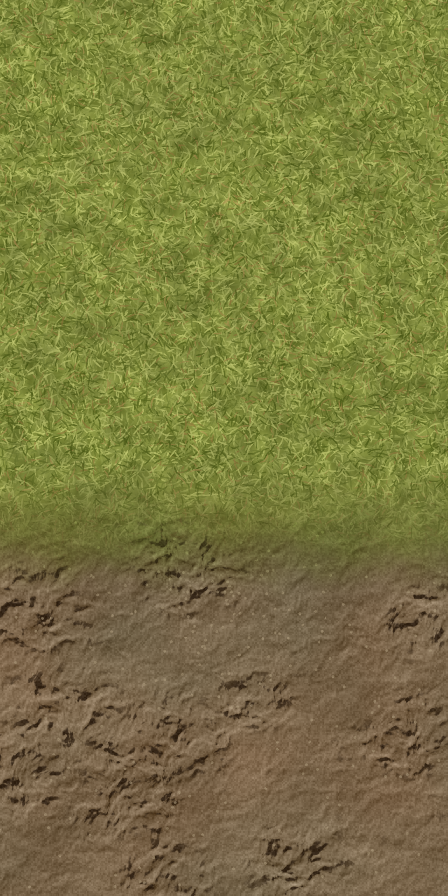
Reproduce this texture procedurally as a Shadertoy shader.

```glsl
// Sunlit meadow grass fading downward into rough, clodded brown mud.

const float TAU = 6.2831853;
const int BLADE_LAYERS = 11;
const int ROUGH_COUNT = 11;

// Rough, broken spots of the mud: centre xy and radius
const vec3 ROUGH_SPOTS[ROUGH_COUNT] = vec3[](
    vec3(0.08, 0.65, 0.10), vec3(0.97, 0.62, 0.09), vec3(0.13, 0.41, 0.11),
    vec3(0.29, 0.25, 0.12), vec3(0.91, 0.34, 0.10), vec3(0.39, 0.34, 0.09),
    vec3(0.36, 0.03, 0.10), vec3(0.66, 0.08, 0.09), vec3(0.40, 0.73, 0.11),
    vec3(0.05, 0.28, 0.10), vec3(0.57, 0.44, 0.07));

vec3 hash3(vec2 p) {
    vec3 q = fract(p.xyx * vec3(0.1031, 0.1030, 0.0973));
    q += dot(q, q.yxz + 33.33);
    return fract((q.xxy + q.yzz) * q.zyx);
}

mat2 rotation(float a) {
    float c = cos(a), s = sin(a);
    return mat2(c, -s, s, c);
}

// Layered, rotated sines, about -1 to 1
float waves(vec2 p) {
    float sum = 0.0, amp = 0.5;
    for (int i = 0; i < 5; i++) {
        p = rotation(1.1) * p * 1.6 + 2.7;
        sum += amp * sin(p.x + 1.5 * sin(p.y));
        amp *= 0.65;
    }
    return sum;
}

// Cellular noise: distance to the nearest point, and that cell's random value
vec2 cellular(vec2 p) {
    vec2 cell = floor(p), best = vec2(8.0, 0.0);
    for (int y = -1; y <= 1; y++)
    for (int x = -1; x <= 1; x++) {
        vec2 id = cell + vec2(x, y);
        vec3 r = hash3(id);
        float d = length(id + r.xy - p);
        if (d < best.x) best = vec2(d, r.z);
    }
    return best;
}

// Clods at several sizes, flattened a little and bent by sines
float mudHeight(vec2 p) {
    vec2 q = p + 0.016 * vec2(waves(p * 16.0), waves(p * 16.0 + 9.0));
    float height = 0.0, amp = 0.5, freq = 13.0;
    for (int i = 0; i < 4; i++) {
        height -= amp * cellular(q * vec2(0.8, 1.25) * freq + float(i) * 17.0).x;
        q = rotation(0.4) * q;
        freq *= 2.0;
        amp *= 0.6;
    }
    return height;
}

float roughness(vec2 p) {
    float rough = 0.0;
    for (int i = 0; i < ROUGH_COUNT; i++) {
        vec2 d = (p - ROUGH_SPOTS[i].xy) / ROUGH_SPOTS[i].z;
        rough = max(rough, exp(-dot(d * vec2(0.8, 1.1), d)));
    }
    return rough;
}

vec3 mudColor(vec2 p, float px) {
    float rough = clamp(roughness(p) + 0.25 * waves(p * 13.0), 0.0, 1.0);
    float slope = mudHeight(p) - mudHeight(p + vec2(-0.004, 0.007));
    vec3 col = mix(vec3(0.42, 0.345, 0.245), vec3(0.50, 0.42, 0.315),
                   0.6 + 0.4 * waves(p * 6.0 + 3.0));
    col += vec3(0.012, -0.004, -0.006) * waves(p * 4.0 + 1.0);
    col -= slope * mix(0.28, 0.65, rough);
    // Shaded undersides of the clods
    float gap = 0.13 * waves(p * vec2(34.0, 52.0)) + 0.8 * slope;
    float crevice = smoothstep(0.05, 0.17, gap) * smoothstep(0.15, 0.65, rough);
    col = mix(col, vec3(0.17, 0.115, 0.065), 0.85 * crevice);
    // Pale grit, thickest in the upper middle
    vec2 grit = cellular(p * 70.0 + 4.0), away = p - vec2(0.50, 0.62);
    float amount = 0.03 + 0.17 * exp(-30.0 * dot(away, away));
    float speck = 1.0 - smoothstep(0.22 - 35.0 * px, 0.22 + 35.0 * px, grit.x);
    col = mix(col, vec3(0.66, 0.59, 0.47), 0.55 * speck * step(1.0 - amount, grit.y));
    return col + 0.07 * (hash3(floor(p * 256.0)).x - 0.5);
}

vec3 bladeColor(float tone, float kind) {
    vec3 green = mix(vec3(0.27, 0.33, 0.07), vec3(0.73, 0.75, 0.43), tone);
    return mix(green, vec3(0.60, 0.46, 0.25), 0.7 * step(0.93, kind));
}

// One scattered layer of short curved blades painted over col
vec3 paintBlades(vec3 col, vec2 p, float seed, float density, float px) {
    vec2 cell = floor(p * density);
    for (int y = -1; y <= 1; y++)
    for (int x = -1; x <= 1; x++) {
        vec2 id = cell + vec2(x, y);
        vec3 place = hash3(id + seed), look = hash3(id + seed + 71.0);
        vec2 q = rotation(place.z * TAU) * (p - (id + place.xy) / density);
        q.y += (look.x - 0.5) * 40.0 * q.x * q.x;
        float halfLength = mix(0.3, 0.85, look.y) / density;
        float width = 0.0019 * (1.0 - 0.5 * abs(q.x) / halfLength);
        float cover = 1.0 - smoothstep(width - 0.4 * px, width + 0.4 * px, abs(q.y));
        cover *= 1.0 - smoothstep(0.6 * halfLength, halfLength, abs(q.x));
        col = mix(col, bladeColor(look.z, look.x), 0.68 * cover);
    }
    return col;
}

vec3 grassColor(vec2 p, float px) {
    vec3 col = mix(vec3(0.41, 0.45, 0.17), vec3(0.53, 0.57, 0.26), 0.5 + 0.6 * waves(p * 34.0));
    for (int i = 0; i < BLADE_LAYERS; i++)
        col = paintBlades(col, p + 0.013 * float(i), float(i) * 131.0, 34.0 + 1.5 * float(i), px);
    return col * (1.02 + 0.04 * waves(p * 7.0) + 0.07 * waves(p * 24.0 + 5.0));
}

void mainImage(out vec4 fragColor, in vec2 fragCoord) {
    float px = 1.0 / iResolution.x;
    vec2 p = fragCoord * px;
    // Ragged fade from grass to mud through a mossy, darker band
    float edge = p.y + 0.02 * waves(p * 14.0);
    float moss = smoothstep(0.66, 0.84, edge);
    vec3 mud = mudColor(p, px) * mix(vec3(1.0), vec3(0.93, 1.10, 0.72), moss);
    vec3 col = mix(grassColor(p, px), mud, 1.0 - smoothstep(0.70, 1.0, edge));
    col *= 1.0 - 0.08 * exp(-pow((p.y - 0.78) / 0.09, 2.0));
    fragColor = vec4(clamp(col, 0.0, 1.0), 1.0);
}
```
